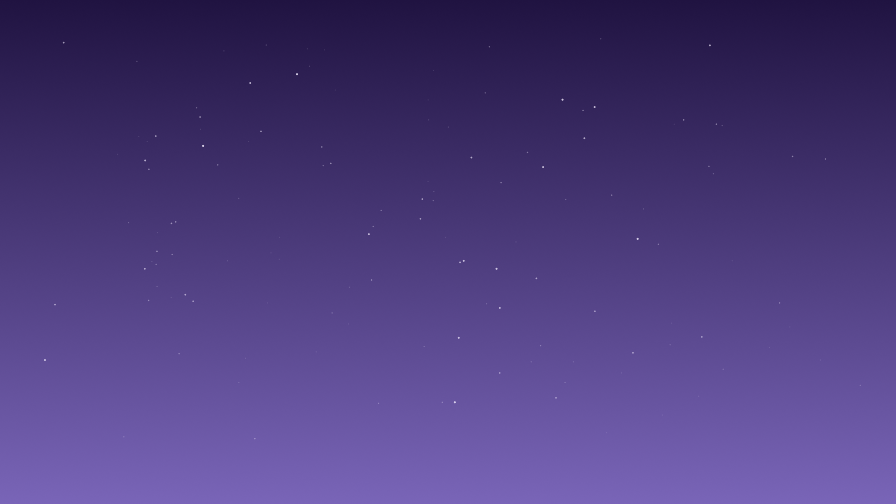
This background is drawn by a WebGL 1 fragment shader. Its source:

```glsl
precision highp float;

// Twilight sky: a smooth vertical fade from deep indigo to soft violet,
// sprinkled with tiny pale stars. Each star gets its place, size and
// brightness from a sine hash; most are faint and only a few stand out.

uniform vec2 u_resolution;

const vec3 ZENITH_COLOR = vec3(0.125, 0.075, 0.255);
const vec3 HORIZON_COLOR = vec3(0.475, 0.395, 0.720);
const vec3 STAR_COLOR = vec3(0.96, 0.93, 1.0);

const int STAR_COUNT = 130;
const float STAR_LOW = 0.12;          // lowest star, in canvas heights
const float STAR_HIGH = 0.94;         // highest star
const float STAR_MARGIN = 0.01;       // empty strip at the sides, in widths
const float STAR_MIN_RADIUS = 0.0010; // in canvas heights
const float STAR_MAX_RADIUS = 0.0021;
const float FAINT_STAR = 0.12;
const float BRIGHT_STAR = 0.85;
const float FAINT_BIAS = 2.0;         // higher values make more stars faint
const float CENTER_PULL = 0.35;       // gathers stars toward the middle

float hash(float n, float seed) {
    return fract(sin(n * 12.9898 + seed * 78.233) * 43758.5453);
}

vec3 skyColor(float height) {
    return mix(HORIZON_COLOR, ZENITH_COLOR, height);
}

// Position in canvas heights, with x stretched by the aspect ratio
vec2 starPosition(float id, float aspect) {
    float spread = hash(id, 1.0);
    float gathered = 0.5 * (spread + hash(id, 2.0));
    float x = mix(spread, gathered, CENTER_PULL);
    float y = pow(hash(id, 3.0), 0.85);
    return vec2(mix(STAR_MARGIN, 1.0 - STAR_MARGIN, x) * aspect,
                mix(STAR_LOW, STAR_HIGH, y));
}

// Light of all stars at p; the edge is softened over one pixel
float starLight(vec2 p, float aspect, float pixel) {
    float light = 0.0;
    for (int i = 0; i < STAR_COUNT; i++) {
        float id = float(i) + 1.0;
        float magnitude = pow(hash(id, 4.0), FAINT_BIAS);
        float radius = mix(STAR_MIN_RADIUS, STAR_MAX_RADIUS, magnitude);
        float dist = length(p - starPosition(id, aspect));
        float disc = 1.0 - smoothstep(radius - 0.5 * pixel, radius + 0.5 * pixel, dist);
        light = max(light, disc * mix(FAINT_STAR, BRIGHT_STAR, magnitude));
    }
    return light;
}

void main() {
    vec2 p = gl_FragCoord.xy / u_resolution.y;
    float aspect = u_resolution.x / u_resolution.y;
    float pixel = 1.0 / u_resolution.y;

    vec3 color = skyColor(p.y);
    color = mix(color, STAR_COLOR, starLight(p, aspect, pixel));

    // Fine dither hides banding in the slow gradient
    float grain = hash(gl_FragCoord.x, gl_FragCoord.y) - 0.5;
    gl_FragColor = vec4(color + grain / 255.0, 1.0);
}
```
